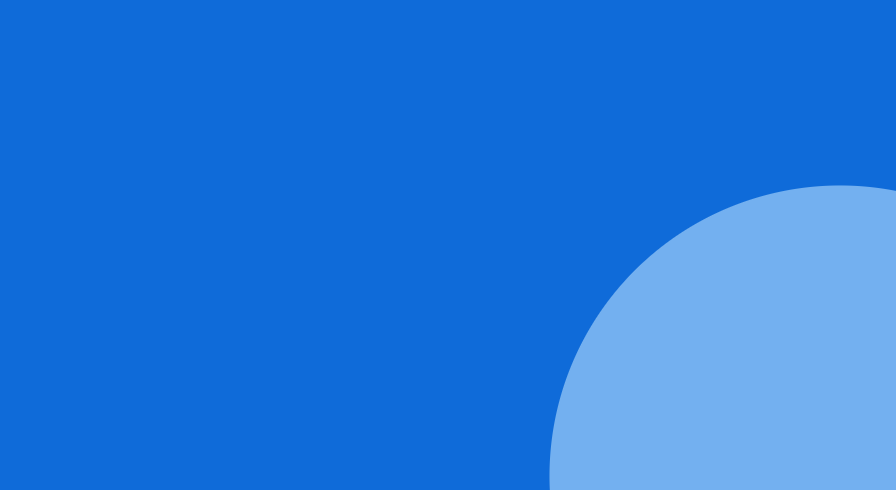
This background is drawn by a Shadertoy shader. Its source:

```glsl
// A flat blue field with one large pale blue disc rising from the lower right.
// The disc is a circle distance function, blended over the field with a
// one-pixel smooth edge; lengths are in units of the canvas height.

float circleDistance(vec2 point, vec2 center, float radius) {
    return length(point - center) - radius;
}

void mainImage(out vec4 fragColor, in vec2 fragCoord) {
    vec2 point = fragCoord / iResolution.y;
    float pixel = 1.0 / iResolution.y;

    // Background field
    vec3 color = vec3(0.06, 0.42, 0.85);

    // Disc, cropped by the right and bottom edges
    float disc = circleDistance(point, vec2(1.7143, 0.0286), 0.5929);
    float coverage = clamp(0.5 - disc / pixel, 0.0, 1.0);
    color = mix(color, vec3(0.45, 0.69, 0.94), coverage);

    fragColor = vec4(color, 1.0);
}
```
